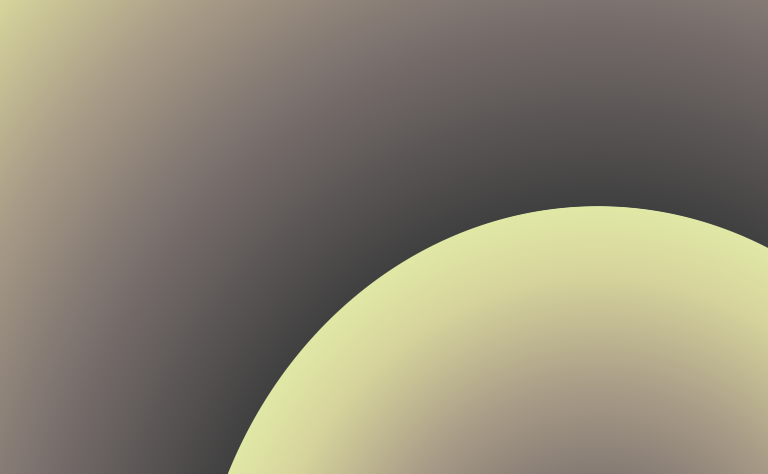
This background is drawn by a Shadertoy shader. Its source:

```glsl
// A pale yellow dome rising over a dark halo that brightens towards the corner.
#define CENTER vec2(0.7786, -0.393)  // dome center, in canvas fractions
#define RADII vec2(0.5286, 0.958)    // dome radii, in canvas fractions
#define HALO_RATE 0.80               // ramp speed outside the dome

#define CHARCOAL vec3(0.25, 0.25, 0.25)
#define MAUVE vec3(0.48, 0.44, 0.43)
#define TAN vec3(0.66, 0.61, 0.53)
#define STRAW vec3(0.84, 0.83, 0.61)
#define LIME vec3(0.88, 0.91, 0.65)

// Linear ramp from charcoal (0) to lime (1)
vec3 ramp(float t) {
    vec3 color = mix(CHARCOAL, MAUVE, clamp(t / 0.35, 0.0, 1.0));
    color = mix(color, TAN, clamp((t - 0.35) / 0.25, 0.0, 1.0));
    color = mix(color, STRAW, clamp((t - 0.60) / 0.25, 0.0, 1.0));
    return mix(color, LIME, clamp((t - 0.85) / 0.15, 0.0, 1.0));
}

void mainImage(out vec4 fragColor, in vec2 fragCoord) {
    vec2 uv = fragCoord / iResolution.xy;

    // Elliptical distance: 1 on the rim of the dome
    float radius = length((uv - CENTER) / RADII);

    // The ramp runs up to the rim, then restarts outside it
    vec3 dome = ramp(radius);
    vec3 halo = ramp((radius - 1.0) * HALO_RATE);

    // Smooth rim, about one pixel wide
    float softness = fwidth(radius) * 0.5;
    float outside = smoothstep(1.0 - softness, 1.0 + softness, radius);
    fragColor = vec4(mix(dome, halo, outside), 1.0);
}
```
